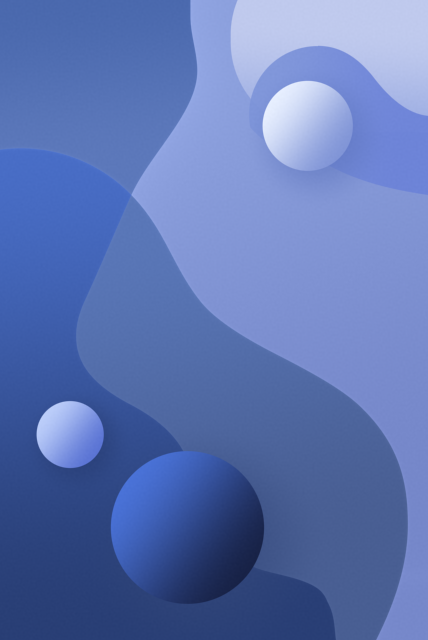
Write a WebGL 2 fragment shader that draws this background.

```glsl
#version 300 es
precision highp float;

uniform vec2 u_resolution;
out vec4 fragColor;

// Cubic through two knots (position, value, slope); returns value and slope
vec2 hermite(vec3 a, vec3 b, float s) {
  float h = b.x - a.x;
  float t = clamp((s - a.x) / h, 0.0, 1.0);
  float rise = b.y - a.y;
  float c1 = a.z * h;
  float c2 = 3.0 * rise - h * (2.0 * a.z + b.z);
  float c3 = h * (a.z + b.z) - 2.0 * rise;
  return vec2(a.y + t * (c1 + t * (c2 + t * c3)), (c1 + t * (2.0 * c2 + 3.0 * c3 * t)) / h);
}

vec2 curve(vec3 knots[6], float s) {
  vec2 f = hermite(knots[0], knots[1], s);
  for (int i = 1; i < 5; i++) {
    if (s >= knots[i].x) f = hermite(knots[i], knots[i + 1], s);
  }
  return f;
}

// Approximate signed distance above a curve
float above(float v, vec2 f) {
  return (v - f.x) / sqrt(1.0 + f.y * f.y);
}

float inside(float d, float px) {
  return 1.0 - smoothstep(-px, px, d);
}

float roundBox(vec2 q, vec2 halfSize, float r) {
  vec2 d = abs(q) - halfSize + r;
  return length(max(d, 0.0)) + min(max(d.x, d.y), 0.0) - r;
}

vec2 gradient(vec2 cell) {
  vec2 h = vec2(dot(cell, vec2(127.1, 311.7)), dot(cell, vec2(269.5, 183.3)));
  return fract(sin(h) * 43758.5) * 2.0 - 1.0;
}

float gradientNoise(vec2 p) {
  vec2 i = floor(p), f = fract(p);
  vec2 u = f * f * (3.0 - 2.0 * f);
  vec2 e = vec2(1.0, 0.0);
  float low = mix(dot(gradient(i), f), dot(gradient(i + e), f - e), u.x);
  float high = mix(dot(gradient(i + e.yx), f - e.yx), dot(gradient(i + 1.0), f - 1.0), u.x);
  return mix(low, high, u.y);
}

// Shaded ball with a soft shadow to the lower right
vec3 ball(vec3 base, vec2 p, vec2 center, float r, vec3 lit, vec3 dark, vec3 shadow, float px) {
  vec2 q = p - center;
  float shadowMask = 1.0 - smoothstep(0.4, 1.65, length(q - r * vec2(0.22, -0.25)) / r);
  base = mix(base, shadow, 0.6 * shadowMask);
  float t = 0.5 + 0.5 * dot(q, normalize(vec2(1.0, -0.75))) / r;
  vec3 body = mix(lit, dark, smoothstep(-0.05, 1.05, t));
  return mix(base, body, inside(length(q) - r, px));
}

void main() {
  vec2 p = gl_FragCoord.xy / u_resolution * vec2(1.0, 1.5);
  float px = 0.8 / u_resolution.x;
  float height = p.y / 1.5;

  // Edge of the light field, in a lower and an upper half
  vec3 fieldLow[6] = vec3[6](vec3(0.0, 0.785, -0.13), vec3(0.084, 0.768, -0.5),
    vec3(0.15, 0.668, -4.0), vec3(0.17, 0.596, -2.2), vec3(0.4355, 0.432, -0.5), vec3(0.553, 0.303, -1.9));
  vec3 fieldHigh[6] = vec3[6](vec3(0.553, 0.303, -1.9), vec3(0.713, 0.178, 0.0),
    vec3(0.797, 0.199, 0.46), vec3(1.043, 0.307, 0.45), vec3(1.334, 0.461, 0.0), vec3(1.461, 0.445, 0.0));
  vec2 fieldEdge = p.y < 0.553 ? curve(fieldLow, p.y) : curve(fieldHigh, p.y);
  float field = -above(p.x, fieldEdge);

  // Edge of the blue wave, capped by a round top
  vec3 waveKnots[6] = vec3[6](vec3(0.0, 0.879, 0.5), vec3(0.2695, 0.953, 0.0),
    vec3(0.549, 0.84, -1.05), vec3(0.67, 0.645, -1.95), vec3(0.793, 0.469, -0.8), vec3(1.043, 0.307, -0.97));
  float wave = above(p.x, curve(waveKnots, p.y));
  if (p.y > 1.043) wave = length(p - vec2(0.049, 0.794)) - 0.3586;

  // Backdrop and light field
  vec3 backdrop = mix(vec3(0.36, 0.47, 0.73), vec3(0.29, 0.41, 0.68), smoothstep(1.1, 1.5, p.y - 0.1 * p.x));
  vec3 light = mix(vec3(0.46, 0.53, 0.79), vec3(0.54, 0.62, 0.86), smoothstep(0.2, 1.4, p.y - 0.3 * p.x + 0.15));
  light += 0.03 * exp(-abs(field) * 14.0);
  vec3 color = mix(backdrop, light, inside(field, px));

  // Pale panel in the upper corner
  float panel = roundBox(p - vec2(1.039, 1.41), vec2(0.5, 0.22), 0.211);
  vec3 pale = mix(vec3(0.59, 0.66, 0.88), vec3(0.75, 0.79, 0.93), smoothstep(1.18, 1.48, p.y + 0.05 * p.x));
  color = mix(color, pale, inside(panel, px));

  // Flowing blob below the panel
  vec2 crest = p.x < 0.875
    ? hermite(vec3(0.742, 1.3926, 0.0), vec3(0.875, 1.316, -1.3), p.x)
    : hermite(vec3(0.875, 1.316, -1.3), vec3(1.0, 1.2285, -0.1), p.x);
  vec2 belly = p.x < 0.781
    ? hermite(vec3(0.58, 1.207, -1.2), vec3(0.781, 1.1055, -0.5), p.x)
    : hermite(vec3(0.781, 1.1055, -0.5), vec3(1.0, 1.043, -0.15), p.x);
  float blob = p.x < 0.742 ? length(p - vec2(0.742, 1.232)) - 0.16 : above(p.y, crest);
  blob = max(blob, -above(p.y, belly));
  vec3 blobColor = mix(vec3(0.49, 0.58, 0.85), vec3(0.42, 0.51, 0.845), smoothstep(0.6, 0.95, p.x));
  color = mix(color, blobColor, 0.92 * inside(blob, px));

  // Wave: deep blue outside the light field, muted within it
  vec3 deep = mix(vec3(0.16, 0.245, 0.46), vec3(0.285, 0.43, 0.78), smoothstep(0.0, 0.8, height - 0.04 * p.x));
  vec3 muted = mix(vec3(0.285, 0.37, 0.575), vec3(0.35, 0.465, 0.72), smoothstep(0.1, 0.68, height - 0.12 * p.x + 0.05));
  color = mix(color, mix(deep, muted, inside(field, px)), inside(wave, px));

  // Thin bright rims
  float rim = exp(-abs(wave) * 350.0) + 0.6 * exp(-abs(field) * 350.0);
  color += 0.03 * rim;

  // Balls
  color = ball(color, p, vec2(0.719, 1.205), 0.1055, vec3(0.91, 0.94, 1.0), vec3(0.5, 0.58, 0.84), vec3(0.36, 0.45, 0.74), px);
  color = ball(color, p, vec2(0.164, 0.4815), 0.0785, vec3(0.74, 0.81, 0.98), vec3(0.35, 0.45, 0.83), vec3(0.15, 0.23, 0.44), px);
  color = ball(color, p, vec2(0.438, 0.2637), 0.179, vec3(0.29, 0.45, 0.85), vec3(0.09, 0.13, 0.27), vec3(0.2, 0.28, 0.48), px);

  // Fine grain
  color += 0.012 * gradientNoise(p * 170.0);
  fragColor = vec4(color, 1.0);
}
```
